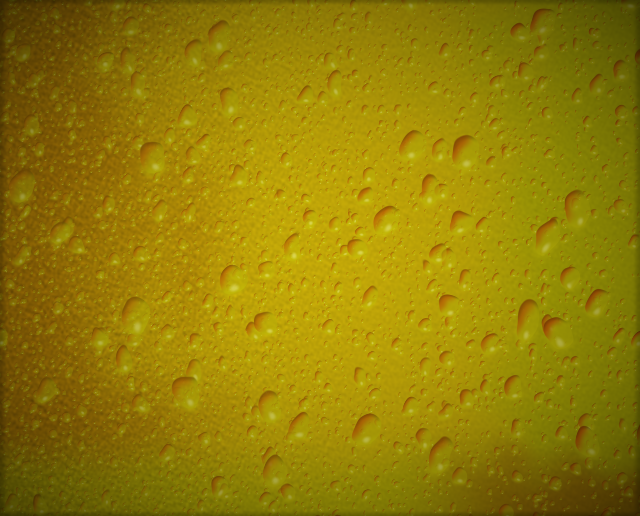
Reproduce this texture procedurally as a WebGL 1 fragment shader.

```glsl
precision highp float;
uniform vec2 u_resolution;

const vec3 AMBER = vec3(0.66, 0.465, 0.02);
const vec3 GOLD = vec3(0.76, 0.655, 0.03);
const vec3 OLIVE = vec3(0.685, 0.665, 0.02);
const vec3 RUST = vec3(0.75, 0.35, 0.02);
const vec3 LIME = vec3(0.79, 0.755, 0.03);
const vec3 GLINT = vec3(0.90, 0.89, 0.45);

vec2 hash2(vec2 p) {
  vec2 q = vec2(dot(p, vec2(127.1, 311.7)), dot(p, vec2(269.5, 183.3)));
  return fract(sin(q) * 43758.55);
}

float cornerSlope(vec2 corner, vec2 offset) {
  return dot(hash2(corner) * 2.0 - 1.0, offset);
}

float gradientNoise(vec2 p) {
  vec2 i = floor(p), f = fract(p);
  vec2 u = f * f * f * (f * (f * 6.0 - 15.0) + 10.0);
  vec2 e = vec2(1.0, 0.0);
  float low = mix(cornerSlope(i, f), cornerSlope(i + e, f - e), u.x);
  float high = mix(cornerSlope(i + e.yx, f - e.yx), cornerSlope(i + 1.0, f - 1.0), u.x);
  return mix(low, high, u.y);
}

vec2 rotate(vec2 p, float angle) {
  float c = cos(angle), s = sin(angle);
  return vec2(c * p.x - s * p.y, s * p.x + c * p.y);
}

// Amber to gold to olive from left to right, with a rusty lower right corner
vec3 backdrop(vec2 p, vec2 uv) {
  float drift = 0.16 * gradientNoise(p * 4.0) + 0.1 * gradientNoise(p * 12.0);
  vec3 col = mix(AMBER, GOLD, smoothstep(-0.02, 0.45, uv.x + drift));
  col = mix(col, OLIVE, smoothstep(0.6, 0.95, uv.x + drift));
  col = mix(col, OLIVE, 0.8 * smoothstep(0.16, 0.03, uv.y + drift * 0.4));
  float corner = smoothstep(0.16, 0.04, uv.y + drift * 0.5) * smoothstep(0.6, 0.85, uv.x);
  return mix(col, AMBER * 0.95, 0.9 * corner);
}

// Embossed mist of the tiniest beads
float mist(vec2 p, float frequency) {
  vec2 lightStep = vec2(0.28, -0.32);
  return gradientNoise(p * frequency + lightStep) - gradientNoise(p * frequency - lightStep);
}

// One drop in local coordinates: rust on the upper left, glint at the foot
vec3 shadeDrop(vec3 col, vec2 q, float softness, float strength, float rustiness) {
  float len = length(q);
  float mask = 1.0 - smoothstep(1.0 - softness, 1.0 + softness, len);
  float halo = smoothstep(1.4, 1.0, len) * smoothstep(0.1, 0.9, -q.y);
  col = mix(col, LIME, 0.45 * strength * halo);

  vec3 body = mix(col, LIME * 0.95, 0.55);
  float lee = smoothstep(-0.2, 0.8, dot(q, vec2(-0.8, 0.6)));
  body = mix(body, RUST, rustiness * lee * smoothstep(-0.1, 0.75, len));
  float shadedRim = smoothstep(0.65, 1.0, len) * smoothstep(0.1, 0.8, dot(q, vec2(-0.3, 0.95)));
  body *= 1.0 - 0.22 * shadedRim;
  body = mix(body, LIME, 0.5 * smoothstep(0.35, 0.95, dot(q, vec2(0.35, -0.93))));
  float glint = smoothstep(0.42, 0.05, length((q - vec2(0.16, -0.62)) * vec2(1.0, 1.25)));
  body = mix(body, GLINT, 0.65 * glint);
  return mix(col, body, mask * strength);
}

// Jittered grid of drops; density runs from the left to the right side
vec3 addDrops(vec3 col, vec2 p, float cell, vec2 density, float strength, float seed) {
  vec2 wobble = vec2(gradientNoise(p / cell * 2.3 + seed), gradientNoise(p / cell * 2.3 + seed + 17.0));
  vec2 g = rotate(p, seed) / cell;
  vec2 home = floor(g);
  float side = clamp(p.x / 1.24, 0.0, 1.0);
  for (int j = -1; j <= 1; j++) {
    for (int i = -1; i <= 1; i++) {
      vec2 id = home + vec2(float(i), float(j));
      vec2 place = hash2(id + seed);
      vec2 kind = hash2(id + seed + 41.3);
      vec2 form = hash2(id + seed + 83.7);
      vec2 centre = id + 0.2 + 0.6 * place;
      float centreSide = clamp(rotate(centre * cell, -seed).x / 1.24, 0.0, 1.0);
      if (kind.x > mix(density.x, density.y, centreSide)) continue;
      float radius = mix(0.18, 0.33, form.x * form.x);
      vec2 q = (rotate(g - centre, -seed) + 0.14 * wobble) / radius;
      q.x -= q.y * (form.y - 0.4) * 0.5;
      q /= vec2(0.86, 0.95 + 0.6 * kind.y * kind.y * kind.y);
      q.x *= 1.0 + 0.25 * q.y * (place.x - 0.2);
      float softness = min(0.4, 0.0015 / (radius * cell));
      float rustiness = mix(0.55, 0.95, side) * mix(0.75, 1.0, place.y);
      col = shadeDrop(col, q, softness, strength, rustiness);
    }
  }
  return col;
}

void main() {
  vec2 uv = gl_FragCoord.xy / u_resolution;
  vec2 p = gl_FragCoord.xy / u_resolution.y;
  vec3 col = backdrop(p, uv);

  float mistiness = mix(0.14, 0.04, smoothstep(0.0, 0.7, uv.x));
  col *= 1.0 + mistiness * (mist(rotate(p, 0.6), 105.0) + 0.7 * mist(rotate(p, 1.9), 160.0));

  // Drops from fine to large
  col = addDrops(col, p, 0.0165, vec2(0.85, 0.4), 0.65, 3.0);
  col = addDrops(col, p, 0.029, vec2(0.6, 0.45), 0.8, 11.0);
  col = addDrops(col, p, 0.054, vec2(0.36, 0.46), 0.92, 23.0);
  col = addDrops(col, p, 0.1, vec2(0.3, 0.46), 1.0, 37.0);

  // Vignette and narrow dark border
  vec2 c = uv - 0.5;
  float vignette = 1.0 - 1.2 * dot(c, c);
  vec2 edge = smoothstep(vec2(0.0), vec2(0.012), 0.5 - abs(c));
  gl_FragColor = vec4(col * vignette * mix(0.8, 1.0, edge.x * edge.y), 1.0);
}
```
